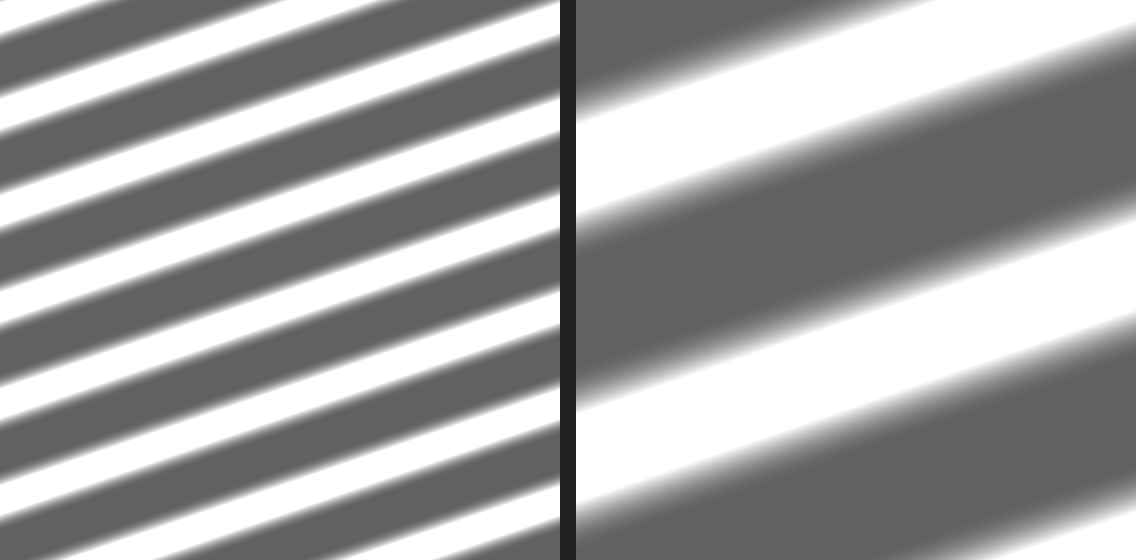
Left: the whole. Right: its middle third, enlarged.
Write a WebGL 1 fragment shader that draws this pattern.

```glsl
precision highp float;
// Slanted white stripes with soft shoulders on a dark grey ground.

uniform vec2 u_resolution;

// Distance to the nearest stripe centre, in periods (0 to 0.5).
float stripeDistance(vec2 uv) {
    float angle = radians(19.0);
    float across = dot(uv, vec2(-sin(angle), cos(angle)));
    return abs(fract(across / 0.163 - 0.118) - 0.5);
}

void main() {
    vec2 uv = gl_FragCoord.xy / u_resolution;

    // Quadratic falloff: crisp at the white core, soft towards the ground.
    float glow = clamp((0.325 - stripeDistance(uv)) / 0.175, 0.0, 1.0);
    vec3 colour = mix(vec3(0.38), vec3(1.0), glow * glow);

    gl_FragColor = vec4(colour, 1.0);
}
```
